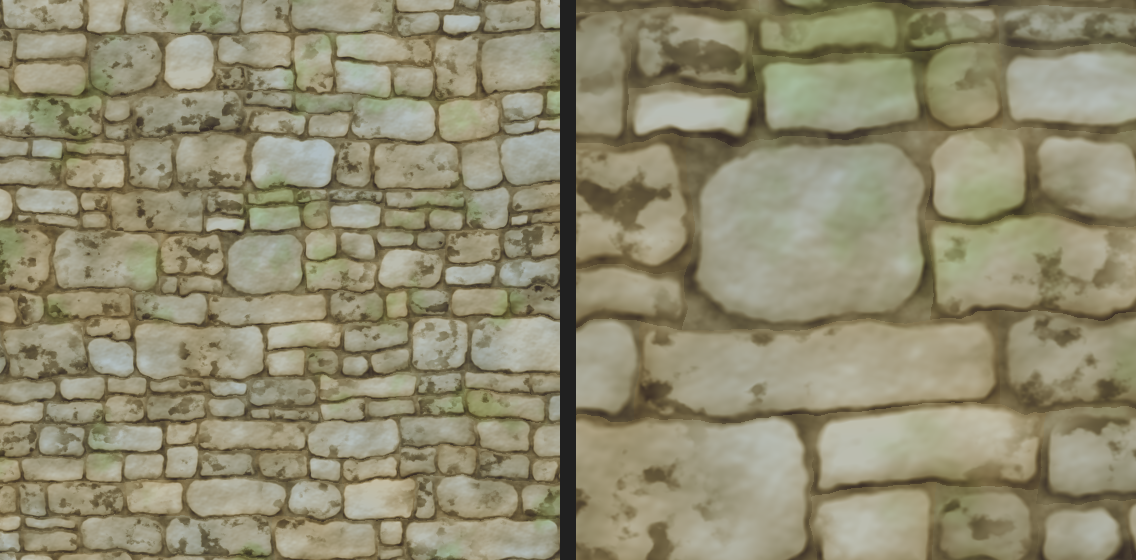
Left: the whole. Right: its middle third, enlarged.
This texture is drawn by a WebGL 2 fragment shader. Its source:

```glsl
#version 300 es
precision highp float;
// Weathered rubble wall: wavy courses cut into uneven stones, some split again,
// each a rough rounded box with pits, stains and relief lit from above.
// One tone value per point is turned into colour by a short ramp.
#define COURSES 12.0
#define STONES_PER_COURSE 7.3
#define SPLIT_CHANCE 0.5
#define JOINT 0.0042
#define ROUGHNESS 0.010
#define STONE_TONE 4.25
#define MORTAR_TONE 1.8
#define PIT_DEPTH 2.6
#define RELIEF 4.5
#define WARMTH 0.9

uniform vec2 u_resolution;
out vec4 fragColor;

const vec3 RAMP[6] = vec3[6](
    vec3(0.29, 0.25, 0.19), vec3(0.39, 0.35, 0.24), vec3(0.49, 0.45, 0.33),
    vec3(0.57, 0.55, 0.44), vec3(0.64, 0.62, 0.53), vec3(0.69, 0.69, 0.63));

float hash(vec2 p) {
    vec3 q = fract(p.xyx * 0.1031);
    q += dot(q, q.yzx + 33.33);
    return fract((q.x + q.y) * q.z);
}

float noise(vec2 p) {
    vec2 i = floor(p), f = fract(p);
    f = f * f * (3.0 - 2.0 * f);
    return mix(mix(hash(i), hash(i + vec2(1, 0)), f.x),
               mix(hash(i + vec2(0, 1)), hash(i + vec2(1, 1)), f.x), f.y);
}

float fbm(vec2 p) {
    float sum = 0.0, amp = 0.533;
    for (int i = 0; i < 4; i++) {
        sum += amp * noise(p);
        p = mat2(1.6, 1.2, -1.2, 1.6) * p + 7.3;
        amp *= 0.5;
    }
    return sum;
}

// Jittered grid line, and the (index, start, end) of the interval holding x.
float gridLine(float i, float seed, float jitter) {
    return i + jitter * (hash(vec2(i + 31.0, seed)) - 0.5);
}

vec3 interval(float x, float seed, float jitter) {
    float i = floor(x);
    if (x < gridLine(i, seed, jitter)) i -= 1.0;
    else if (x >= gridLine(i + 1.0, seed, jitter)) i += 1.0;
    return vec3(i, gridLine(i, seed, jitter), gridLine(i + 1.0, seed, jitter));
}

// Bounds of the stone cell around p; id receives its random seed.
void findStone(vec2 p, out vec2 lo, out vec2 hi, out vec2 id) {
    vec3 course = interval(p.y * COURSES, 5.0, 0.65);
    float count = STONES_PER_COURSE * (0.85 + 0.35 * hash(vec2(course.x, 71.0)));
    vec3 column = interval(p.x * count, course.x + 90.0, 0.8);
    lo = vec2(column.y / count, course.y / COURSES);
    hi = vec2(column.z / count, course.z / COURSES);
    id = vec2(column.x, course.x) * 2.0 + 40.0;
    // Tall cells may split into two layers, long ones into two lengths.
    for (int axis = 1; axis >= 0; axis--) {
        vec2 size = hi - lo;
        bool big = axis == 1 ? size.y > 0.072 : size.x > 2.6 * size.y;
        if (big && hash(id + 211.0) < SPLIT_CHANCE) {
            float cut = mix(lo[axis], hi[axis], 0.3 + 0.4 * hash(id + 307.0));
            if (p[axis] < cut) hi[axis] = cut;
            else { lo[axis] = cut; id[axis] += 1.0; }
        }
    }
}

vec3 toneColour(float tone) {
    tone = clamp(tone, -0.7, 5.7);
    int i = int(clamp(floor(tone), 0.0, 4.0));
    return mix(RAMP[i], RAMP[i + 1], tone - float(i));
}

void main() {
    vec2 uv = gl_FragCoord.xy / u_resolution.y;

    // Uneven courses and ragged outlines
    vec2 wave = vec2(noise(uv * 6.0 + 3.0), noise(uv * 5.0 + 41.0)) - 0.5;
    vec2 ragged = vec2(fbm(uv * 28.0 + 11.0), fbm(uv * 28.0 + 57.0)) - 0.5;
    vec2 p = uv + wave * 0.024 + ragged * ROUGHNESS * 1.6;

    vec2 lo, hi, id;
    findStone(p, lo, hi, id);
    vec2 halfSize = 0.5 * (hi - lo) - JOINT * (0.6 + 0.8 * hash(id + 19.0));
    vec2 q = p - 0.5 * (lo + hi);
    float tilt = 0.07 * (hash(id + 131.0) - 0.5);
    q += tilt * vec2(-q.y, q.x);
    float radius = min(halfSize.x, halfSize.y) * mix(0.2, 0.75, hash(id + 83.0));
    vec2 corner = abs(q) - halfSize + radius;
    float d = length(max(corner, 0.0)) + min(max(corner.x, corner.y), 0.0) - radius;
    float facing = clamp(q.y / max(halfSize.y, 0.005), -1.0, 1.0);

    // Surface detail
    vec2 grainPos = uv * vec2(24.0, 29.0);
    float grain = fbm(grainPos);
    float relief = grain - fbm(grainPos + vec2(-0.04, 0.1));
    float stain = fbm(uv * 9.0 + id * 3.7);
    float speck = fbm(uv * vec2(52.0, 60.0) + 23.0);
    float pits = smoothstep(0.52, 0.70, speck) * smoothstep(0.36, 0.62, stain);

    // Stone face with a worn rim, brighter on its upper edge
    float rim = smoothstep(-0.013, 0.001, d);
    float stone = STONE_TONE + 1.2 * (hash(id + 7.0) - 0.5);
    stone += RELIEF * relief + 3.0 * (grain - 0.5) - 2.4 * (stain - 0.5);
    stone += rim * (0.65 * facing - 0.7) - PIT_DEPTH * pits;

    // Mortar, shaded below each stone
    float shadow = exp(-max(d, 0.0) / 0.006) * smoothstep(0.5, -0.8, facing);
    float mortar = MORTAR_TONE + 4.0 * (speck - 0.5) + 3.0 * relief - 1.9 * shadow;

    float face = 1.0 - smoothstep(-0.002, 0.0025, d);
    vec3 colour = toneColour(mix(mortar, stone, face));

    // Warm and cool stones, ochre rims, faint lichen
    float warm = WARMTH * (hash(id + 163.0) - 0.55 + 1.6 * (noise(uv * 14.0) - 0.5) + 0.35 * rim);
    colour *= 1.0 + warm * vec3(0.045, -0.005, -0.08);
    float lichen = smoothstep(0.6, 0.8, fbm(uv * 11.0 + 77.0));
    colour *= 1.0 - lichen * vec3(0.10, 0.02, 0.16);
    fragColor = vec4(clamp(colour, 0.0, 1.0), 1.0);
}
```
